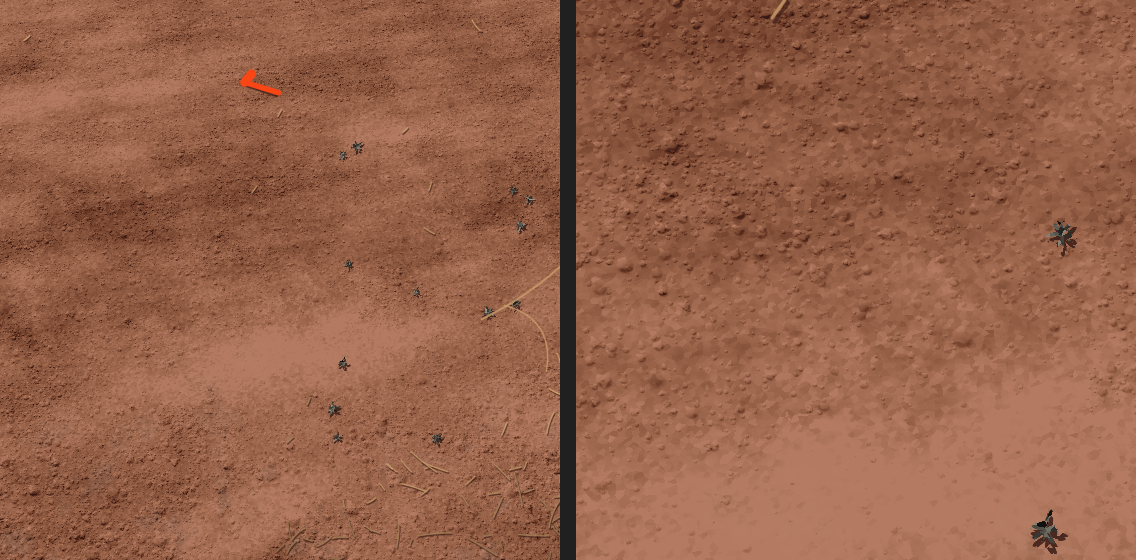
Left: the whole. Right: its middle third, enlarged.
Reproduce this texture procedurally as a Shadertoy shader.

```glsl
// Sunlit red clay ground seen at a slant: finer and streaky far off, cloddy up close.
// Layered sines make stains and wheel tracks, cellular noise makes grains and clods,
// and small distance functions add straw, grey weeds and an orange mallet.
const vec3 SHADOW = vec3(0.20, 0.09, 0.07);
const vec3 DEEP   = vec3(0.39, 0.20, 0.13);
const vec3 BROWN  = vec3(0.51, 0.31, 0.22);
const vec3 CLAY   = vec3(0.59, 0.38, 0.28);
const vec3 PALE   = vec3(0.68, 0.46, 0.36);
const vec3 DUST   = vec3(0.54, 0.38, 0.31);
const vec3 STRAW  = vec3(0.80, 0.62, 0.42);
const vec3 WEED   = vec3(0.42, 0.43, 0.39);
const vec3 ORANGE = vec3(0.98, 0.27, 0.08);
const vec2 SUN = vec2(-0.45, 0.89);

vec2 hash2(vec2 p) {
    vec3 q = fract(p.xyx * vec3(0.1031, 0.1030, 0.0973));
    q += dot(q, q.yzx + 33.33);
    return fract((q.xx + q.yz) * q.zy);
}
vec2 rotate(vec2 p, float a) {
    return vec2(cos(a) * p.x + sin(a) * p.y, cos(a) * p.y - sin(a) * p.x);
}
float layeredSines(vec2 p) {
    float sum = 0.0, amp = 0.6;
    for (int i = 0; i < 6; i++) {
        vec2 w = p + 1.2 * sin(p.yx * 0.73 + float(i) * 2.1);
        sum += amp * sin(w.x) * sin(w.y + 1.0);
        p = rotate(p, 0.9) * 1.87 + 3.7;
        amp *= 0.66;
    }
    return sum;
}
// Random value of the nearest cell point, from -1 to 1
float grains(vec2 p) {
    float best = 9.0, value = 0.0;
    for (int k = 0; k < 9; k++) {
        vec2 id = floor(p) + vec2(k % 3 - 1, k / 3 - 1);
        vec2 h = hash2(id), d = p - id - h;
        if (dot(d, d) < best) { best = dot(d, d); value = h.x + h.y - 1.0; }
    }
    return value;
}
// Scattered lumps, lit on the sun side, each with a short dark shadow
float clods(vec2 p, float density) {
    float shade = 0.0;
    for (int k = 0; k < 9; k++) {
        vec2 id = floor(p) + vec2(k % 3 - 1, k / 3 - 1);
        vec2 h = hash2(id), g = hash2(id + 71.3), d = p - id - 0.2 - 0.6 * h;
        float r = mix(0.2, 0.48, g.y * g.y), a = atan(d.y, d.x);
        float len = length(d) * (1.0 + 0.22 * sin(3.0 * a + 40.0 * h.x) + 0.15 * sin(5.0 * a + 30.0 * h.y));
        float present = 1.0 - smoothstep(density - 0.04, density + 0.04, g.x);
        shade = mix(shade, -1.0, present * (1.0 - smoothstep(r * 0.6, r * 1.15, length(d + SUN * r * 0.6))));
        shade = mix(shade, 0.2 + 0.7 * dot(d, SUN) / r, present * (1.0 - smoothstep(r * 0.7, r, len)));
    }
    return shade;
}
// Soft tilted ellipse with a ragged rim
float blot(vec2 d, vec2 size, float angle, float rag) {
    return 1.0 - smoothstep(0.7, 1.1, length(rotate(d, angle) / size) + 0.4 * rag);
}
// Bent stalk that starts at the origin of d
float stalk(vec2 d, float angle, float len, float bend, float width, float px) {
    vec2 q = rotate(d, angle);
    q.y -= bend * q.x * (len - q.x) / len;
    q.x -= clamp(q.x, 0.0, len);
    return 1.0 - smoothstep(width - px * 0.5, width + px, length(q));
}
float rosette(vec2 d, float size, float turn, float px) {
    float a = atan(d.y, d.x) + turn;
    float rim = size * (0.6 + 0.25 * cos(5.0 * a) + 0.25 * sin(8.0 * a + turn));
    return 1.0 - smoothstep(rim - px, rim + px, length(d));
}
vec3 soilRamp(float t) {
    vec3 c = mix(SHADOW, DEEP, clamp(t / 0.25, 0.0, 1.0));
    c = mix(c, BROWN, clamp((t - 0.25) / 0.25, 0.0, 1.0));
    c = mix(c, CLAY, clamp((t - 0.5) / 0.2, 0.0, 1.0));
    return mix(c, PALE, clamp((t - 0.7) / 0.25, 0.0, 1.3));
}
void mainImage(out vec4 fragColor, in vec2 fragCoord) {
    float px = 1.0 / iResolution.y;
    vec2 uv = fragCoord / iResolution.xy;
    vec2 ground = vec2(uv.x - 0.5, uv.y) / (1.0 - 0.38 * uv.y), along = rotate(ground, 0.22);
    // Stains, tracks, rubble and bare crust
    float stain = layeredSines(along * vec2(4.0, 8.0) + 2.0), rag = layeredSines(uv * 24.0);
    float track = layeredSines(along * vec2(4.0, 32.0));
    float rubble = smoothstep(0.1, 0.7, layeredSines(along * vec2(9.0, 17.0) + 5.0));
    float crust = max(blot(uv - vec2(0.55, 0.36), vec2(0.30, 0.08), 0.2, rag),
                      blot(uv - vec2(0.43, 0.07), vec2(0.17, 0.06), 0.4, rag));
    float damp = blot(uv - vec2(0.45, 0.58), vec2(0.6, 0.14), 0.15, rag);
    float tone = 0.75 + 0.18 * stain + 0.12 * track * smoothstep(0.1, 0.6, uv.y) + 0.08 * rag;
    tone += 0.17 * crust - 0.11 * damp - 0.07 * rubble;
    // Grains and clods, thickest in the foreground
    float front = 1.0 - smoothstep(0.05, 0.5, uv.y), fine = grains(ground * 210.0);
    float rough = clamp(0.2 + 0.25 * front + 0.4 * rubble - 0.15 * stain - 0.3 * crust, 0.04, 0.8);
    tone += 0.16 * fine + 0.08 * grains(ground * 110.0);
    float scale = 190.0;
    for (int i = 0; i < 4; i++) {
        tone += 0.33 * clods(ground * scale + float(i) * 9.0, rough * (i > 2 ? 0.6 * front : 1.0 - 0.2 * float(i)));
        scale *= 0.56;
    }
    vec3 col = mix(soilRamp(tone), DUST * (0.5 + 0.7 * tone), 0.5 * smoothstep(0.2, 0.8, rag) * front);
    // Grey weeds
    for (int i = 0; i < 13; i++) {
        vec2 h = hash2(vec2(i, 5)), g = hash2(vec2(i, 19));
        vec2 d = uv - vec2(0.57, 0.2) - vec2(0.38, 0.55) * h + 0.002 * fine;
        col = mix(col, SHADOW, 0.8 * rosette(d + SUN * 0.004, 0.007 + 0.007 * g.x, g.y * 6.0, px));
        col = mix(col, WEED * (0.8 + 0.7 * fine), rosette(d, 0.006 + 0.006 * g.x, g.y * 6.0, px));
    }
    // Straw litter and long stalks
    for (int i = 0; i < 64; i++) {
        vec2 h = hash2(vec2(i, 41)), g = hash2(vec2(i, 67));
        vec2 d = uv - (i > 52 ? h : vec2(1.0 - 0.52 * h.x * h.x, 0.36 * h.y * (1.0 - 0.6 * h.x)));
        float angle = 6.28 * g.x, len = mix(0.012, 0.06, g.y * g.y), bend = 0.5 * (h.x - 0.5);
        col = mix(col, SHADOW, 0.6 * stalk(d + SUN * 0.003, angle, len, bend, 0.001, px));
        col = mix(col, STRAW * (0.7 + 0.4 * h.y), 0.85 * stalk(d, angle, len, bend, 0.0008, px));
    }
    col = mix(col, STRAW, 0.8 * stalk(uv - vec2(0.86, 0.43), 0.6, 0.18, -0.15, 0.0013, px));
    col = mix(col, STRAW, 0.8 * stalk(uv - vec2(0.90, 0.455), -1.0, 0.14, 0.9, 0.001, px));
    // Mallet with its shadow
    vec2 m = uv - vec2(0.437, 0.853);
    col = mix(col, SHADOW, 0.7 * stalk(m + vec2(0.0, 0.003), -0.32, 0.06, 0.0, 0.004, px));
    col = mix(col, ORANGE, max(stalk(m, -0.3, 0.063, 0.0, 0.0045, px), stalk(m, 0.9, 0.019, 0.0, 0.0075, px)));
    fragColor = vec4(col, 1.0);
}
```
